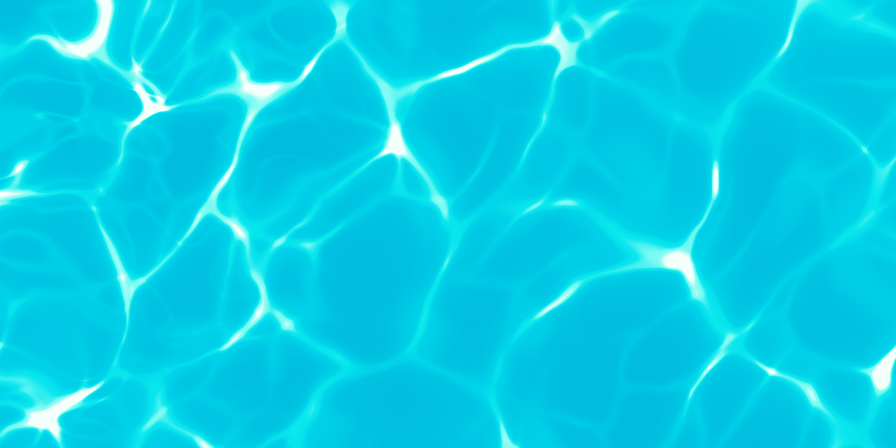
Give the GLSL for this texture, as a Shadertoy shader.

```glsl
// Sunlit swimming pool water: a warped web of bright caustics over turquoise.

vec2 hash2(vec2 cell) {
    vec2 h = vec2(dot(cell, vec2(127.1, 311.7)), dot(cell, vec2(269.5, 183.3)));
    return fract(sin(h) * 43758.55);
}

// Gradient noise, roughly -0.7 to 0.7
float gradientNoise(vec2 p) {
    vec2 i = floor(p), f = p - i;
    vec2 u = f * f * f * (f * (f * 6.0 - 15.0) + 10.0);
    vec2 e = vec2(1.0, 0.0);
    float a = dot(hash2(i) * 2.0 - 1.0, f);
    float b = dot(hash2(i + e) * 2.0 - 1.0, f - e);
    float c = dot(hash2(i + e.yx) * 2.0 - 1.0, f - e.yx);
    float d = dot(hash2(i + 1.0) * 2.0 - 1.0, f - 1.0);
    return mix(mix(a, b, u.x), mix(c, d, u.x), u.y);
}

vec2 warp(vec2 p) {
    return vec2(gradientNoise(p), gradientNoise(p + vec2(37.2, 11.8)));
}

// Distance to the borders of a cellular web, with filleted junctions
float webDistance(vec2 p) {
    vec2 i = floor(p), f = p - i;
    float sum = 0.0, nearest = 0.0;
    for (int y = -2; y <= 2; y++) {
        for (int x = -2; x <= 2; x++) {
            vec2 cell = vec2(x, y);
            vec2 site = cell + 0.05 + 0.9 * hash2(i + cell);
            float weight = exp(-16.0 * length(site - f));
            sum += weight;
            nearest = max(nearest, weight);
        }
    }
    float others = max(sum / nearest - 1.0, 0.00001);
    return max(-log(others) / 32.0, 0.0);
}

float glow(float dist, float width) {
    return exp(-dist * dist / (width * width));
}

vec3 waterColor(float light) {
    vec3 c = mix(vec3(0.0, 0.73, 0.868), vec3(0.0, 0.82, 0.91), smoothstep(0.0, 0.4, light));
    c = mix(c, vec3(0.03, 0.90, 0.93), smoothstep(0.4, 0.65, light));
    c = mix(c, vec3(0.49, 0.98, 0.95), smoothstep(0.65, 0.86, light));
    return mix(c, vec3(0.95, 1.0, 0.98), smoothstep(0.86, 1.1, light));
}

void mainImage(out vec4 fragColor, in vec2 fragCoord) {
    vec2 p = fragCoord / iResolution.y;

    // Choppier water towards the upper left
    float chop = smoothstep(1.3, 0.1, p.x + 0.6 * (1.0 - p.y));
    vec2 bent = p + 0.16 * warp(p * 2.3 + 4.0);
    bent += (0.035 + 0.05 * chop) * warp(p * 6.5 + 9.0);
    bent += 0.009 * warp(p * 17.0);

    // Stretch the web along a rising diagonal
    vec2 along = vec2(0.62, 0.78);
    vec2 q = vec2(dot(bent, along), dot(bent, vec2(along.y, -along.x)));
    float mainWeb = webDistance(q * vec2(2.6, 3.7) + 3.0);
    float fineWeb = webDistance(q.yx * vec2(5.6, 3.9) + 17.0);

    // Uneven brightness and width along the filaments
    float strength = smoothstep(-0.45, 0.35, gradientNoise(p * 3.1 + 21.0));
    float width = mix(0.022, 0.06, smoothstep(-0.3, 0.45, gradientNoise(p * 5.0 + 31.0)));
    float sparkle = smoothstep(0.03, 0.42, gradientNoise(p * 7.5 + 43.0));
    float fineMask = smoothstep(-0.25, 0.4, gradientNoise(p * 2.7 + 57.0) + 0.2 * chop);

    // Soft depth shading and pale refracted patches
    float light = 0.08 + 0.15 * gradientNoise(p * 2.4 + 63.0);
    light += 0.16 * smoothstep(0.05, 0.45, gradientNoise(bent * vec2(7.0, 5.0) + 71.0));

    // Main filaments with halo, core and glints
    light += (0.14 + 0.16 * strength) * exp(-7.5 * mainWeb);
    light += (0.12 + 0.33 * strength) * glow(mainWeb, width);
    light += 0.75 * sparkle * (0.35 + 0.65 * strength) * glow(mainWeb, width * 0.75);

    // Fainter secondary filaments
    light += fineMask * (0.14 * exp(-7.0 * fineWeb) + 0.22 * glow(fineWeb, 0.05));
    light += 0.4 * fineMask * sparkle * glow(fineWeb, 0.035);

    // Small folded ripples in the choppy corner
    float fold = abs(gradientNoise(bent * vec2(6.0, 10.0) + 83.0));
    light += chop * (0.2 * glow(fold, 0.06) + 0.25 * sparkle * glow(fold, 0.035));

    fragColor = vec4(waterColor(light), 1.0);
}
```
